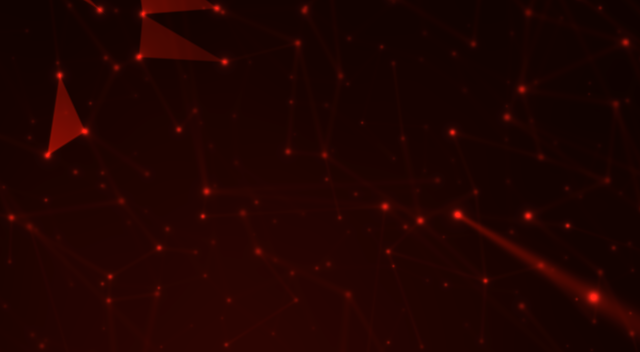
Give the GLSL for this background, as a Shadertoy shader.

```glsl
// Dark red plexus: glowing nodes joined by faint links, with a few lit triangles.
// Jittered grids at three scales supply the nodes; links and faces join neighbouring
// cells, over a soft glow rising from the lower edge. Unit length: canvas height.

vec2 hash2(vec2 c) {
    vec3 q = fract(c.xyx * vec3(0.1031, 0.1030, 0.0973));
    q += dot(q, q.yzx + 33.33);
    return fract((q.xx + q.yz) * q.zy);
}

float gradientNoise(vec2 p) {
    vec2 i = floor(p), f = fract(p);
    vec2 u = f * f * f * (f * (f * 6.0 - 15.0) + 10.0);
    vec2 o = vec2(0.0, 1.0);
    float a = dot(hash2(i) * 2.0 - 1.0, f);
    float b = dot(hash2(i + o.yx) * 2.0 - 1.0, f - o.yx);
    float c = dot(hash2(i + o.xy) * 2.0 - 1.0, f - o.xy);
    float d = dot(hash2(i + o.yy) * 2.0 - 1.0, f - o.yy);
    return mix(mix(a, b, u.x), mix(c, d, u.x), u.y);
}

float cross2(vec2 a, vec2 b) { return a.x * b.y - a.y * b.x; }

// Distance to a segment (x) and position along it (y)
vec2 segment(vec2 p, vec2 a, vec2 b) {
    vec2 ab = b - a;
    float t = clamp(dot(p - a, ab) / dot(ab, ab), 0.0, 1.0);
    return vec2(length(p - a - ab * t), t);
}

// Signed distance bound of a triangle, for either winding
float triangle(vec2 p, vec2 a, vec2 b, vec2 c) {
    float s = sign(cross2(b - a, c - a));
    vec3 inside = vec3(cross2(normalize(b - a), p - a),
                       cross2(normalize(c - b), p - b),
                       cross2(normalize(a - c), p - c));
    inside *= s;
    return -min(inside.x, min(inside.y, inside.z));
}

// Brighter towards both ends, like light shed by the nodes
float link(vec2 p, vec2 a, vec2 b, float width) {
    vec2 s = segment(p, a, b);
    float ends = abs(s.y * 2.0 - 1.0);
    return exp(-s.x * s.x / (width * width)) * (0.5 + 0.5 * ends * ends);
}

// Small hot core with a dim halo
float spark(vec2 p, vec2 center, float radius) {
    float d = length(p - center) / radius;
    return exp(-d * d) + 0.15 * exp(-d * d * 0.15);
}

vec2 node(vec2 cell, float scale, float seed) {
    return (cell + 0.04 + 0.92 * hash2(cell + seed)) / scale;
}

// One network layer: veil of links and faces (x), sparks (y)
vec2 plexus(vec2 p, float scale, float seed, float faceShare, float linkLight, float radius) {
    float soft = max(0.004, 1.0 / iResolution.y);
    vec2 home = floor(p * scale);
    float veil = 0.0, sparks = 0.0;
    for (int y = -1; y <= 1; y++)
    for (int x = -1; x <= 1; x++) {
        vec2 cell = home + vec2(x, y);
        vec2 a = node(cell, scale, seed);
        vec2 b = node(cell + vec2(1, 0), scale, seed);
        vec2 c = node(cell + vec2(0, 1), scale, seed);
        vec2 d = node(cell + vec2(1, -1), scale, seed);
        vec2 look = hash2(cell + seed + 71.0);
        vec2 pick = hash2(cell + seed + 37.0);

        // Links, present at random
        float width = 0.0045 + 0.006 * look.y;
        veil += linkLight * (step(0.6, pick.x) * link(p, a, b, width)
                           + step(0.55, pick.y) * link(p, a, c, width)
                           + step(0.65, look.y) * link(p, a, d, width));

        // Faces, more frequent high up, shaded away from one corner
        float share = faceShare * smoothstep(0.1, 0.6, cell.y / scale);
        float face = step(1.0 - share, look.x);
        float fill = smoothstep(soft, -soft, triangle(p, a, b, c));
        float shade = mix(1.0, 0.6, clamp(length(p - a) * scale, 0.0, 1.0));
        veil += face * fill * shade * (0.17 + 0.42 * pick.y);

        // Every node varies; face corners stay bright
        float glow = 0.12 + 0.8 * pow(pick.x, 3.0);
        sparks = max(sparks, glow * spark(p, a, radius * (0.6 + 0.5 * look.y)));
        float corners = spark(p, a, radius) + spark(p, b, radius) + spark(p, c, radius);
        sparks = max(sparks, face * 0.85 * corners);
    }
    return vec2(veil, sparks);
}

void mainImage(out vec4 fragColor, in vec2 fragCoord) {
    vec2 p = fragCoord / iResolution.y;

    // Ember glow from below, slightly mottled
    vec2 q = (p - vec2(0.65, -0.05)) / vec2(1.0, 0.95);
    float red = 0.062 + 0.105 * exp(-1.5 * dot(q, q));
    red += 0.014 * gradientNoise(p * 3.5 + 9.0);

    // Main network, long faint links, and fine dust
    vec2 net = plexus(p, 5.6, 13.0, 0.17, 0.05, 0.0085);
    net += plexus(p, 2.3, 57.0, 0.0, 0.035, 0.009);
    net += plexus(p, 8.0, 91.0, 0.0, 0.012, 0.0055) * vec2(1.0, 0.4);

    // Widening beam towards the lower right
    vec2 start = vec2(1.30, 0.39), end = vec2(1.86, 0.05);
    vec2 beam = segment(p, start, end);
    float spread = 0.007 + 0.03 * beam.y;
    net.x += (0.25 - 0.1 * beam.y) * exp(-pow(beam.x / spread, 2.0));
    net.y = max(net.y, spark(p, start, 0.011));
    net.y = max(net.y, spark(p, mix(start, end, 0.69), 0.014));

    vec3 color = (red + net.x) * vec3(1.0, 0.09, 0.015);
    color += min(net.y, 1.1) * vec3(0.8, 0.11, 0.07);
    fragColor = vec4(clamp(color, 0.0, 1.0), 1.0);
}
```
